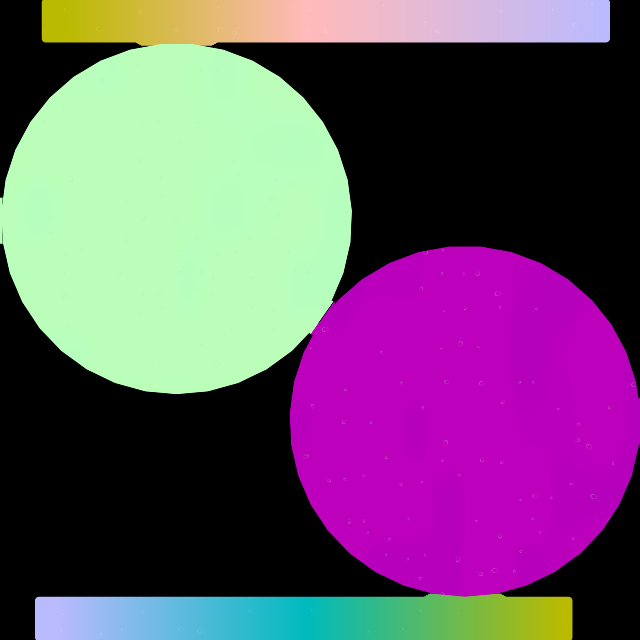
A Shadertoy shader for this background:

```glsl
// Two faceted discs, pale green and purple, touch each other and the canvas edges,
// between two gradient bars on black. Shapes are distance functions; hashed rings
// and value noise give the surfaces a faintly worn look.

const float TAU = 6.2831853;
const float SIDES = 35.0;
const float DISC_RADIUS = 0.2741;
const vec2 GREEN_CENTER = vec2(0.2760, 0.6582);
const vec2 PURPLE_CENTER = vec2(0.7266, 0.3418);

const vec2 TOP_BAR_X = vec2(0.0651, 0.9531);
const vec2 BOTTOM_BAR_X = vec2(0.0547, 0.8945);
const float TOP_BAR_Y = 0.9336;
const float BOTTOM_BAR_Y = 0.0677;
const float BAR_CORNER = 0.0065;

const float TAB_DEPTH = 0.0050;
const float BAR_TAB_HALF = 0.0640;
const float WALL_TAB_HALF = 0.0360;
const float CONTACT_HALF = 0.0310;
const float CRACK_WIDTH = 0.0005;

const vec3 GREEN = vec3(0.73, 0.995, 0.73);
const vec3 PURPLE = vec3(0.738, 0.0, 0.738);
const vec3 OLIVE = vec3(0.73, 0.73, 0.0);
const vec3 PINK = vec3(1.0, 0.73, 0.73);
const vec3 LAVENDER = vec3(0.73, 0.73, 1.0);
const vec3 TEAL = vec3(0.0, 0.73, 0.74);

const float SPECK_GRID = 34.0;
const float SPECK_CHANCE = 0.28;

float hash(vec2 p) {
    return fract(sin(dot(p, vec2(127.1, 311.7))) * 43758.5453);
}

float valueNoise(vec2 p) {
    vec2 i = floor(p), f = fract(p);
    f = f * f * (3.0 - 2.0 * f);
    return mix(mix(hash(i), hash(i + vec2(1, 0)), f.x),
               mix(hash(i + vec2(0, 1)), hash(i + vec2(1, 1)), f.x), f.y);
}

// Regular polygon with one corner pointing straight down.
float polygon(vec2 p) {
    float wedge = TAU / SIDES;
    float angle = mod(atan(p.y, p.x) + 0.25 * TAU, wedge) - 0.5 * wedge;
    return length(p) * cos(angle) - DISC_RADIUS * cos(0.5 * wedge);
}

// Horizontal bar with rounded corners: x range and y range.
float bar(vec2 p, vec2 xr, vec2 yr) {
    vec2 halfSize = 0.5 * vec2(xr.y - xr.x, yr.y - yr.x);
    vec2 q = abs(p - vec2(xr.x + xr.y, yr.x + yr.y) * 0.5) - halfSize + BAR_CORNER;
    return length(max(q, 0.0)) + min(max(q.x, q.y), 0.0) - BAR_CORNER;
}

// Shallow tapered tab; x runs along its base, y points outward.
float tab(vec2 p, float halfWidth) {
    return max(abs(p.x) + 1.8 * max(p.y, 0.0) - halfWidth, abs(p.y) - TAB_DEPTH);
}

float block(vec2 p, vec2 halfSize) {
    vec2 q = abs(p) - halfSize;
    return max(q.x, q.y);
}

// Sparse small open rings, one at most per grid cell.
float specks(vec2 p) {
    vec2 cell = floor(p * SPECK_GRID);
    vec2 jitter = vec2(hash(cell + 3.1), hash(cell + 7.7));
    vec2 q = (fract(p * SPECK_GRID) - 0.25 - 0.5 * jitter) / SPECK_GRID;
    float turn = TAU * hash(cell + 5.3);
    q = mat2(cos(turn), -sin(turn), sin(turn), cos(turn)) * q * vec2(1.0, 1.4);
    float radius = mix(0.0015, 0.0048, pow(hash(cell + 9.2), 2.0));
    float ring = 1.0 - smoothstep(0.0003, 0.0014, abs(length(q) - radius));
    float gap = 0.35 + 0.65 * smoothstep(-0.5, 0.5, q.x / radius);
    return ring * gap * step(hash(cell), SPECK_CHANCE);
}

float cover(float d, float px) {
    return 1.0 - smoothstep(-0.5 * px, 0.5 * px, d);
}

vec3 ramp(vec3 a, vec3 b, vec3 c, vec3 stops, float x) {
    vec3 first = mix(a, b, clamp((x - stops.x) / (stops.y - stops.x), 0.0, 1.0));
    return mix(first, c, clamp((x - stops.y) / (stops.z - stops.y), 0.0, 1.0));
}

void mainImage(out vec4 fragColor, in vec2 fragCoord) {
    vec2 p = fragCoord / iResolution.xy;
    float px = 1.0 / min(iResolution.x, iResolution.y);
    float speck = specks(p);
    float blotch = smoothstep(0.55, 0.95, valueNoise(p * vec2(17.0, 9.0)));

    // Bars, each with a tab beneath the disc that rests on it
    float topBar = min(bar(p, TOP_BAR_X, vec2(TOP_BAR_Y, 1.002)),
        tab(vec2(p.x - GREEN_CENTER.x, TOP_BAR_Y - p.y), BAR_TAB_HALF));
    float bottomBar = min(bar(p, BOTTOM_BAR_X, vec2(-0.002, BOTTOM_BAR_Y)),
        tab(vec2(p.x - PURPLE_CENTER.x, p.y - BOTTOM_BAR_Y), BAR_TAB_HALF));
    vec3 topColor = ramp(OLIVE, PINK, LAVENDER, vec3(0.10, 0.48, 0.95), p.x);
    vec3 bottomColor = ramp(LAVENDER, TEAL, OLIVE, vec3(0.09, 0.48, 0.88), p.x);
    vec3 color = mix(vec3(0.0), topColor + 0.04 * speck, cover(topBar, px));
    color = mix(color, bottomColor + 0.04 * speck, cover(bottomBar, px));

    // Contact frame: x along the seam, y from the green disc to the purple one
    vec2 axis = normalize(PURPLE_CENTER - GREEN_CENTER);
    vec2 fromMid = p - 0.5 * (GREEN_CENTER + PURPLE_CENTER);
    vec2 seam = vec2(dot(fromMid, vec2(-axis.y, axis.x)), dot(fromMid, axis));
    float contact = block(seam - vec2(0.004, 0.0), vec2(CONTACT_HALF, 0.004));

    // Discs with their seam halves and wall tabs
    float green = min(polygon(p - GREEN_CENTER), max(contact, seam.y));
    green = min(green, block(p - vec2(0.0, GREEN_CENTER.y - 0.003), vec2(WALL_TAB_HALF, 0.004).yx));
    float purple = min(polygon(p - PURPLE_CENTER), max(contact, -seam.y));
    purple = min(purple, block(p - vec2(1.0, PURPLE_CENTER.y), vec2(WALL_TAB_HALF, 0.004).yx));
    vec3 greenColor = GREEN + blotch * vec3(-0.015, 0.0, 0.015) - 0.02 * speck;
    vec3 purpleColor = PURPLE + blotch * vec3(-0.03, 0.0, 0.0) + speck * vec3(0.04, 0.22, 0.05);
    color = mix(color, greenColor, cover(green, px));
    color = mix(color, purpleColor, cover(purple, px));

    // Thin dark crack along the upper part of the seam
    float crack = block(seam - vec2(0.015, 0.0), vec2(0.021, CRACK_WIDTH));
    color *= 1.0 - cover(crack, px);
    fragColor = vec4(clamp(color, 0.0, 1.0), 1.0);
}
```
